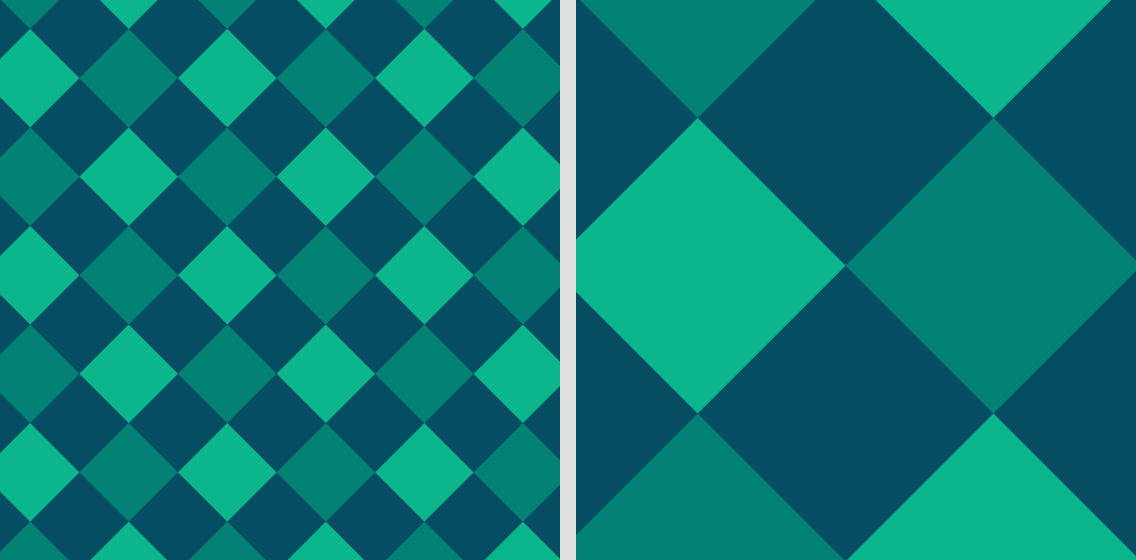
Left: the whole. Right: its middle third, enlarged.
Reproduce this pattern procedurally as a three.js fragment shader.

```glsl
varying vec2 vUv;

// Signed distance to a diamond whose tips touch the cell sides, positive inside
float diamond(vec2 p) {
  return (0.5 - abs(p.x) - abs(p.y)) * 0.7071;
}

void main() {
  // Square grid with a diamond centred on every whole number
  vec2 grid = (vUv - vec2(0.0538, 0.1565)) / 0.176;
  vec2 cell = floor(grid + 0.5);

  // Bright and deep diamonds alternate like a checkerboard
  float parity = mod(cell.x + cell.y, 2.0);
  vec3 diamondColor = mix(vec3(0.043, 0.714, 0.553), vec3(0.014, 0.506, 0.459), parity);
  vec3 navy = vec3(0.02, 0.302, 0.388);

  // Edge one pixel wide at any size
  float pixel = max(fwidth(grid.x), fwidth(grid.y));
  float coverage = clamp(diamond(grid - cell) / pixel + 0.5, 0.0, 1.0);

  gl_FragColor = vec4(mix(navy, diamondColor, coverage), 1.0);
}
```
